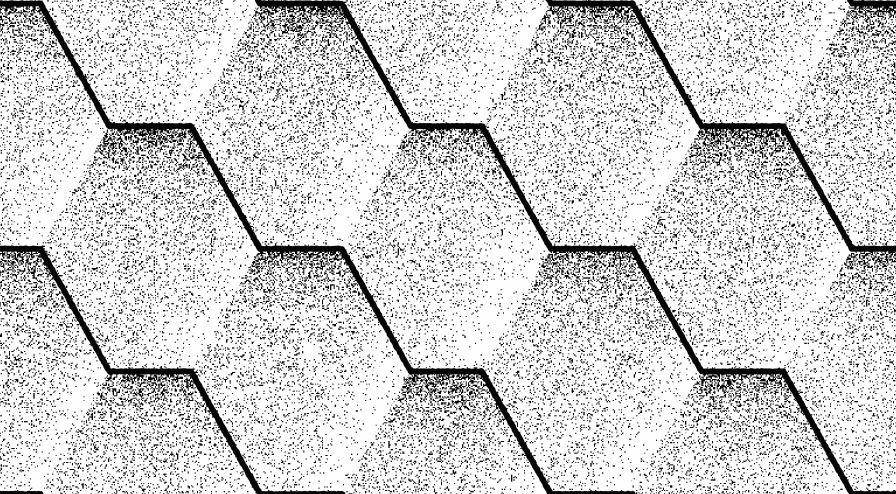
Give the GLSL for this pattern, as a Shadertoy shader.

```glsl
// Staggered hexagon scales with stippled shading and inked upper edges.

#define GRAINS 423.0               // stipple cells per canvas height
#define HALF_H 105.0               // half height of a hexagon, in grains
#define FLAT 35.0                  // half length of its flat edges
#define SLANT 59.0                 // horizontal run of its slanted edges
#define PINCH 4.5                  // narrowing of each side of the middle column
#define CENTER vec2(-1.5, -1.5)    // offset of the middle hexagon
#define LINE_HALF 2.5              // half width of the ink line
#define BASE_TONE 0.105            // stipple density away from the edges
#define TOP_TONE 0.42              // added density below the top edge
#define PAPER vec3(0.995)
#define INK vec3(0.02)

float hash(vec2 p) {
    vec3 q = fract(p.xyx * 0.1031);
    q += dot(q, q.yzx + 33.33);
    return fract((q.x + q.y) * q.z);
}

vec2 gradientAt(vec2 cell) {
    float angle = 6.2832 * hash(cell + 71.0);
    return vec2(cos(angle), sin(angle));
}

float gradientNoise(vec2 p) {
    vec2 i = floor(p), f = p - i;
    vec2 u = f * f * f * (f * (f * 6.0 - 15.0) + 10.0);
    vec2 e = vec2(1.0, 0.0);
    float low = mix(dot(gradientAt(i), f), dot(gradientAt(i + e.xy), f - e.xy), u.x);
    float high = mix(dot(gradientAt(i + e.yx), f - e.yx), dot(gradientAt(i + e.xx), f - e.xx), u.x);
    return mix(low, high, u.y);
}

float segmentDistance(vec2 p, vec2 a, vec2 b) {
    vec2 ab = b - a;
    return length(p - a - ab * clamp(dot(p - a, ab) / dot(ab, ab), 0.0, 1.0));
}

// Below one inside the hexagon, above one outside
float hexNorm(vec2 p) {
    p = abs(p);
    return max(p.y / HALF_H, (p.x + SLANT * p.y / HALF_H) / (FLAT + SLANT));
}

// Position relative to the centre of the enclosing hexagon
vec2 hexLocal(vec2 p) {
    vec2 halfPeriod = vec2(2.0 * FLAT + SLANT, HALF_H);
    vec2 a = mod(p + halfPeriod, 2.0 * halfPeriod) - halfPeriod;
    vec2 b = mod(p, 2.0 * halfPeriod) - halfPeriod;
    return hexNorm(a) < hexNorm(b) ? a : b;
}

// Top edge and upper right edge
float inkedEdges(vec2 q) {
    vec2 corner = vec2(FLAT, HALF_H);
    float top = segmentDistance(q, vec2(-FLAT, HALF_H), corner);
    float side = segmentDistance(q, corner, vec2(FLAT + SLANT, 0.0));
    return min(top, side);
}

// Stipple density: dark under the top, fading out at the lower right
float tone(vec2 q, vec2 p) {
    float depth = HALF_H - q.y;
    vec2 normal = normalize(vec2(HALF_H, -SLANT));
    float rim = dot(vec2(FLAT + SLANT, 0.0) - q, normal);
    float fadeWidth = 50.0 + 35.0 * exp(-p.x * p.x / 14000.0);
    float density = BASE_TONE + 0.12 * exp(-depth / 60.0);
    density *= mix(0.22, 1.0, smoothstep(0.0, fadeWidth, rim));
    density += TOP_TONE * exp(-depth / 16.0);
    float cellVariation = 0.9 + 0.2 * hash(floor(p - q + 0.5));
    return density * cellVariation * (1.0 + 0.25 * gradientNoise(p / 28.0));
}

// Ink coverage at one point, in grain units
float inkAt(vec2 p, float blur) {
    float stippleHash = hash(floor(p) + 900.0);
    p -= CENTER;
    p.x += PINCH * clamp(p.x / (FLAT - PINCH), -1.0, 1.0);
    vec2 q = hexLocal(p);
    float wobble = 0.7 * gradientNoise(p / 3.0);
    float edge = min(inkedEdges(q), inkedEdges(-q)) - LINE_HALF + wobble;
    float line = 1.0 - smoothstep(-blur, blur, edge);
    return max(line, step(stippleHash, tone(q, p)));
}

void mainImage(out vec4 fragColor, in vec2 fragCoord) {
    float pixel = GRAINS / iResolution.y;
    vec2 p = (fragCoord - 0.5 * iResolution.xy) * pixel;
    // Average a 3 by 3 grid inside the pixel
    float ink = 0.0;
    for (int y = -1; y <= 1; y++)
        for (int x = -1; x <= 1; x++)
            ink += inkAt(p + vec2(x, y) * pixel / 3.0, 0.35 * pixel);
    fragColor = vec4(mix(PAPER, INK, ink / 9.0), 1.0);
}
```
